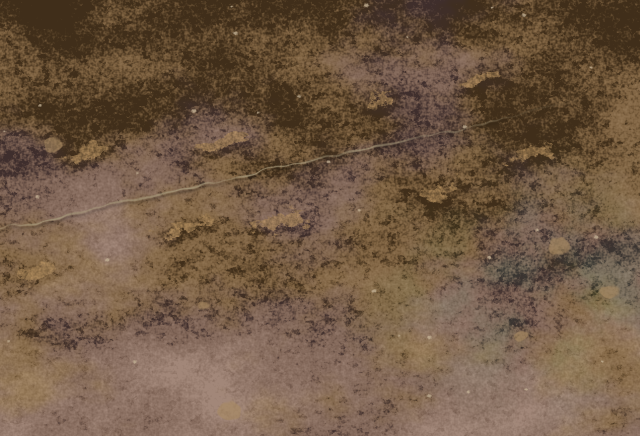
Reproduce this texture procedurally as a WebGL 2 fragment shader.

```glsl
#version 300 es
precision highp float;

#define CRACK_START 0.473
#define CRACK_SLOPE 0.222
#define CRACK_WIDTH 0.0022
#define FLAKE_OFFSET 0.105
#define FLAKE_COUNT 9
#define STAIN_CONTRAST 0.52
#define GRAIN_CONTRAST 0.27
#define PIT_DEPTH 0.22
#define TONE_TOP 0.16
#define TONE_BOTTOM 0.76

uniform vec2 u_resolution;
out vec4 fragColor;

vec2 hash2(vec2 cell) {
    uvec2 n = uvec2(ivec2(cell) + 4096);
    uint h = n.x * 1597334677u ^ n.y * 3812015801u;
    h = (h ^ (h >> 15u)) * 2246822519u;
    h ^= h >> 13u;
    uint k = h * 3266489917u;
    k ^= k >> 16u;
    return vec2(h & 65535u, k & 65535u) / 65535.0;
}

float gradientAt(vec2 cell, vec2 offset) {
    float angle = 6.28319 * hash2(cell).x;
    return dot(vec2(cos(angle), sin(angle)), offset);
}

float noise(vec2 p) {
    vec2 i = floor(p), f = p - i;
    vec2 w = f * f * f * (f * (f * 6.0 - 15.0) + 10.0);
    vec2 e = vec2(1.0, 0.0);
    return mix(mix(gradientAt(i, f), gradientAt(i + e, f - e), w.x),
               mix(gradientAt(i + e.yx, f - e.yx), gradientAt(i + 1.0, f - 1.0), w.x), w.y);
}

float fbm(vec2 p) {
    float sum = 0.0, amplitude = 1.0;
    for (int i = 0; i < 5; i++) {
        sum += amplitude * noise(p);
        p = mat2(0.8, 0.6, -0.6, 0.8) * p * 2.03 + 17.3;
        amplitude *= 0.55;
    }
    return sum;
}

float crackHeight(float x) {
    return CRACK_START + CRACK_SLOPE * x + 0.012 * noise(vec2(x * 9.0, 3.5))
         + 0.005 * noise(vec2(x * 38.0, 8.5));
}

// Ragged peeled patches, scattered on both sides of the crack
float flakeField(vec2 p) {
    float field = -1.0;
    for (int i = 0; i < FLAKE_COUNT; i++) {
        vec2 r = hash2(vec2(i, 71)), s = hash2(vec2(i, 113));
        float x = (float(i) + 0.3 + 0.8 * r.x) * 1.3 / float(FLAKE_COUNT);
        float side = i % 2 == 0 ? -1.0 : 1.0;
        float y = CRACK_START + CRACK_SLOPE * x + side * FLAKE_OFFSET + 0.06 * (r.y - 0.5);
        vec2 q = p - vec2(x, y);
        q.y -= 0.25 * q.x;
        field = max(field, 1.0 - length(q / vec2(0.04 + 0.06 * s.x, 0.015 + 0.02 * s.y)));
    }
    return field + 0.95 * fbm(p * vec2(22.0, 34.0));
}

// Round chips: one candidate per cell, kept with the given chance
float chips(vec2 p, float size, float chance, float radius, float blur) {
    vec2 cell = floor(p / size);
    vec2 r = hash2(cell + 311.0), s = hash2(cell + 577.0);
    vec2 d = p - (cell + 0.2 + 0.6 * r) * size;
    float dist = length(d * vec2(0.85, 1.1)) + radius * 0.5 * noise(p / radius);
    float edge = radius * (0.4 + 0.6 * s.y);
    return step(s.x, chance) * (1.0 - smoothstep(edge - blur, edge + blur, dist));
}

void main() {
    vec2 p = gl_FragCoord.xy / u_resolution.y;
    float pixel = 1.0 / u_resolution.y;

    // Stains and grain over a floor that darkens into the distance
    vec2 warp = 0.12 * vec2(noise(p * 4.0 + 5.0), noise(p * 4.0 + 29.0));
    float stain = fbm((p + warp) * vec2(2.2, 4.2) + 11.0);
    float grain = noise(p * 62.0) * 0.6 + noise(p * 125.0 + 7.0) + noise(p * 215.0 + 31.0) * 0.8;
    float tone = mix(TONE_BOTTOM, TONE_TOP, smoothstep(-0.1, 1.1, p.y));
    tone += STAIN_CONTRAST * stain + GRAIN_CONTRAST * grain + 0.13 * fbm(p * vec2(13.0, 18.0));
    float pits = smoothstep(0.16, 0.45, fbm(p * vec2(34.0, 44.0) + 50.0) - 0.25 * stain);
    tone -= PIT_DEPTH * pits;

    // Peeled patches with a shaded lower rim
    float flakes = smoothstep(0.3, 0.55, flakeField(p));
    float rim = smoothstep(-0.1, 0.5, flakeField(p + vec2(-0.004, 0.014))) * (1.0 - flakes);
    tone -= 0.24 * rim;

    // Ochre ramp, then mauve and green mineral tints
    tone = clamp(tone, 0.0, 1.1);
    vec3 color = mix(vec3(0.25, 0.18, 0.10), vec3(0.49, 0.38, 0.25), smoothstep(0.0, 0.5, tone));
    color = mix(color, vec3(0.64, 0.53, 0.40), clamp((tone - 0.4) / 0.7, 0.0, 1.0));
    float mauve = smoothstep(-0.25, 0.4, fbm(p * vec2(2.6, 4.0) + 83.0) + 0.42 - 0.75 * p.y);
    color += mauve * vec3(-0.005, 0.0, 0.075);
    float green = exp(-dot((p - vec2(1.27, 0.33)) * vec2(3.2, 5.0), (p - vec2(1.27, 0.33)) * vec2(3.2, 5.0)));
    green *= smoothstep(-0.4, 0.5, fbm(p * 6.0 + 41.0));
    color += green * vec3(-0.03, 0.045, 0.03);
    color = mix(color, vec3(0.62, 0.49, 0.32) * (1.0 + 0.25 * grain), 0.62 * flakes);

    // Chips and tiny bright specks
    color = mix(color, vec3(0.66, 0.54, 0.38), 0.6 * chips(p, 0.19, 0.2, 0.024, 0.003));
    color = mix(color, vec3(0.76, 0.69, 0.58), 0.8 * chips(p + 0.4, 0.075, 0.13, 0.0045, pixel));

    // Pale hairline crack, fading to the right
    float above = p.y - crackHeight(p.x);
    float width = CRACK_WIDTH * (0.8 + 0.9 * noise(vec2(p.x * 24.0, 1.5)));
    float line = 1.0 - smoothstep(width - pixel, width + pixel, abs(above));
    float fade = (1.0 - smoothstep(0.75, 1.45, p.x)) * (0.75 + 0.5 * noise(vec2(p.x * 17.0, 6.5)));
    color *= 1.0 - 0.22 * fade * exp(-pow((above + 0.006) / 0.004, 2.0));
    color = mix(color, vec3(0.66, 0.61, 0.49), 0.85 * line * fade);

    fragColor = vec4(clamp(color, 0.0, 1.0), 1.0);
}
```
